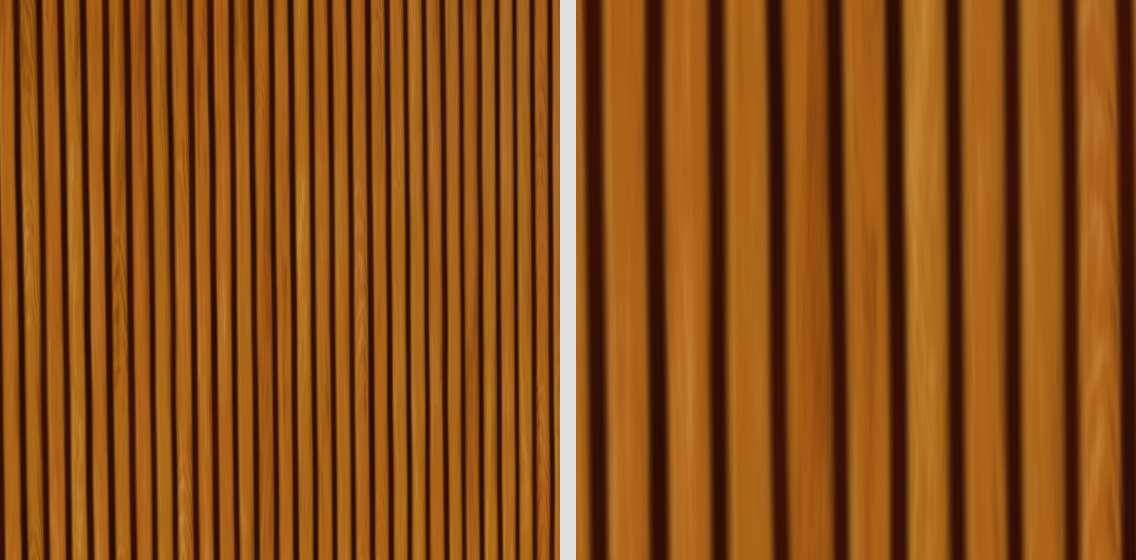
Left, the full canvas; right, a detail of the centre.
Reproduce this texture procedurally as a WebGL 1 fragment shader.

```glsl
precision highp float;
// Wall of narrow vertical wooden slats with dark gaps, streaky grain and arched figure.
uniform vec2 u_resolution;

#define PITCH_START 24.3     // slats per canvas width at the left edge
#define PITCH_GROWTH 4.0     // slats tighten towards the right
#define FIRST_GAP 0.698      // phase of the first gap
#define LEAN 0.0156          // sideways drift from top to bottom
#define GAP_HALF 0.125       // half width of a gap, in slats
#define GAP_SOFT 0.075       // softness of the gap edges, in slats
#define GAP_COLOR vec3(0.20, 0.055, 0.015)
#define WOOD_DARK vec3(0.53, 0.265, 0.045)
#define WOOD_MID vec3(0.675, 0.395, 0.095)
#define WOOD_LIGHT vec3(0.77, 0.53, 0.22)

float hash(vec2 p) {
  return fract(sin(dot(p, vec2(127.1, 311.7))) * 43758.5453);
}

float noise(vec2 p) {
  vec2 cell = floor(p);
  vec2 f = fract(p);
  f = f * f * (3.0 - 2.0 * f);
  return mix(mix(hash(cell), hash(cell + vec2(1.0, 0.0)), f.x),
             mix(hash(cell + vec2(0.0, 1.0)), hash(cell + vec2(1.0, 1.0)), f.x), f.y);
}

float fbm(vec2 p) {
  float sum = 0.0;
  float amplitude = 0.5;
  for (int i = 0; i < 4; i++) {
    sum += amplitude * noise(p);
    p = p * 2.03 + 17.3;
    amplitude *= 0.5;
  }
  return sum / 0.9375;
}

// Continuous slat number: the integers are the gap centres.
float slatCoord(vec2 uv) {
  float x = uv.x - (1.0 - uv.y) * LEAN * (1.0 - 0.67 * uv.x);
  return x * (PITCH_START + PITCH_GROWTH * x) - FIRST_GAP;
}

// Nested arches, strong on a few slats and fading along their length.
float archedFigure(float across, float y, float id) {
  float seed = hash(vec2(id, 4.7));
  float bend = across - 0.5 + 0.3 * (seed - 0.5);
  float warp = fbm(vec2(across * 2.0 + id * 9.1, y * 9.0));
  float rings = sin(6.2832 * (y * 16.0 + (seed - 0.5) * 28.0 * bend * bend + 2.2 * warp));
  float patches = smoothstep(0.5, 0.75, noise(vec2(id * 5.3, y * 3.5 + seed * 20.0)));
  return rings * patches * (0.3 + 0.7 * step(0.7, seed));
}

// Lengthwise grain: broad bands plus thin slanting fibres.
float grainTone(float across, float y, float id) {
  float slant = (hash(vec2(id, 8.3)) - 0.5) * 1.6 * y;
  float bands = fbm(vec2((across + slant) * 3.0 + id * 13.7, y * 3.0 + id * 5.1));
  float fibres = fbm(vec2((across + slant) * 9.0 + id * 7.9, y * 14.0));
  return 0.65 * (bands - 0.5) + 0.4 * (fibres - 0.5);
}

void main() {
  vec2 uv = gl_FragCoord.xy / u_resolution;
  float slat = slatCoord(uv);
  slat += 0.05 * (noise(vec2(floor(slat + 0.5) * 3.7, uv.y * 7.0)) - 0.5);
  float id = floor(slat);
  float across = slat - id;

  // Tone of the slat face
  float tone = 0.53 + 0.26 * (hash(vec2(id, 1.3)) - 0.5);
  tone += grainTone(across, uv.y, id);
  tone += 0.10 * archedFigure(across, uv.y, id);
  tone += 0.22 * (fbm(uv * 4.0 + 3.0) - 0.5);
  tone -= 0.16 * smoothstep(0.55, 1.0, uv.y);
  tone -= 0.18 * smoothstep(0.45, 0.9, across);
  tone = clamp(tone, 0.0, 1.0);
  vec3 color = mix(WOOD_DARK, WOOD_MID, smoothstep(0.0, 0.5, tone));
  color = mix(color, WOOD_LIGHT, smoothstep(0.5, 1.0, tone));

  // Broken glints along the two slat edges
  float leftGlint = smoothstep(0.09, 0.0, abs(across - 0.24));
  float rightGlint = smoothstep(0.07, 0.0, abs(across - 0.79));
  float wear = smoothstep(0.35, 0.75, noise(vec2(id * 6.1, uv.y * 8.0)));
  color = mix(color, WOOD_LIGHT, wear * (0.45 * leftGlint + 0.2 * rightGlint));

  // Redder or yellower slats, greyer towards the upper right
  color.g += 0.035 * (hash(vec2(id, 6.1)) - 0.5);
  float haze = smoothstep(0.4, 1.0, uv.x) * smoothstep(0.0, 1.0, uv.y);
  color = mix(color, vec3(0.60, 0.38, 0.18), 0.35 * haze);

  // Gaps, a little wider on the left, with a soft shadow on the slat sides
  float gapDistance = min(across, 1.0 - across);
  float gapId = floor(slat + 0.5);
  float halfWidth = GAP_HALF + 0.02 * (0.5 - uv.x) + 0.03 * (hash(vec2(gapId, 2.9)) - 0.5);
  float gap = 1.0 - smoothstep(halfWidth - GAP_SOFT, halfWidth + GAP_SOFT, gapDistance);
  color *= 1.0 - 0.22 * smoothstep(0.30, 0.12, gapDistance);
  vec3 gapColor = GAP_COLOR * (0.8 + 0.4 * noise(vec2(gapId * 2.3, uv.y * 5.0)));
  color = mix(color, gapColor, gap);

  gl_FragColor = vec4(color, 1.0);
}
```
